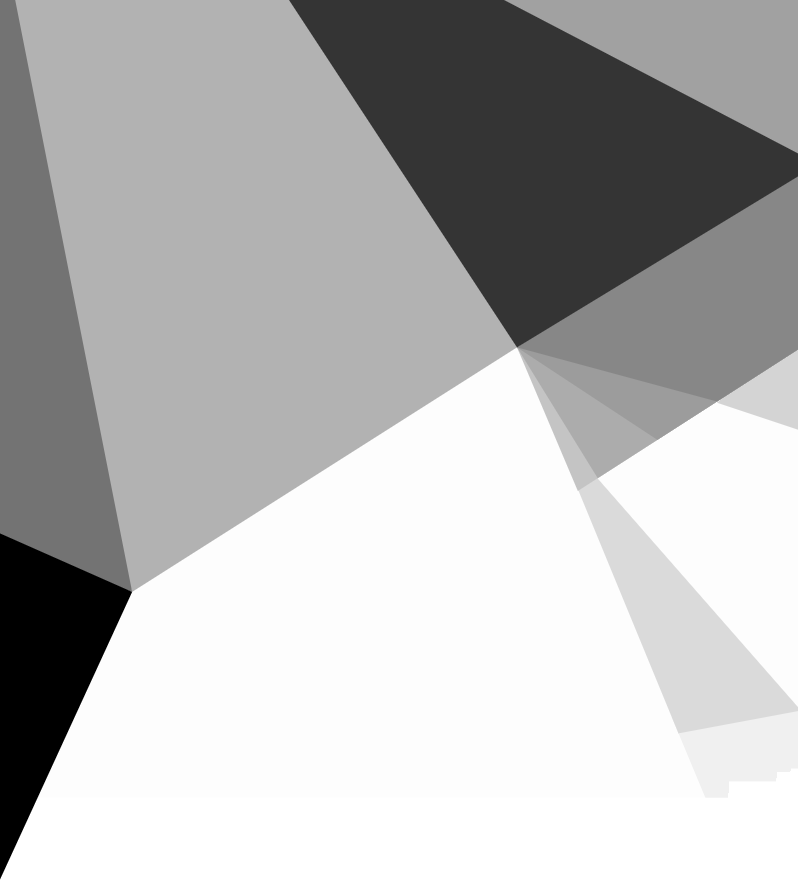
A WebGL 2 fragment shader for this background:

```glsl
#version 300 es
precision highp float;
// Flat grey facets on white, meeting at two shared corners.
// Each facet is a convex quad; later facets overlap earlier ones, so that
// the smoothed edges leave no seams. Units are canvas heights.

uniform vec2 u_resolution;
out vec4 fragColor;

// Signed distance to the line a-b, positive on its left side
float leftOf(vec2 p, vec2 a, vec2 b) {
  vec2 d = normalize(b - a);
  return d.x * (p.y - a.y) - d.y * (p.x - a.x);
}

// Smooth coverage from a signed distance
float cover(float d) {
  return clamp(0.5 + d * u_resolution.y, 0.0, 1.0);
}

// Paints a convex quad, corners counterclockwise, over the grey value
void facet(inout float grey, vec2 p, float tone, vec2 a, vec2 b, vec2 c, vec2 d) {
  float inside = min(min(leftOf(p, a, b), leftOf(p, b, c)),
                     min(leftOf(p, c, d), leftOf(p, d, a)));
  grey = mix(grey, tone, cover(inside));
}

void main() {
  vec2 p = gl_FragCoord.xy / u_resolution.y;
  vec2 hub = vec2(0.577, 0.6123);
  vec2 corner = vec2(0.1475, 0.3394);
  float grey = 0.994;

  // Pale foot, cut off by a stepped white floor
  facet(grey, p, 0.94, vec2(0.75, 0.199), vec2(0.80, 0.079), vec2(1.0, 0.079), vec2(0.9, 0.2075));
  float ground = 0.1097 + 0.0182 * cover(p.x - 0.8133)
               + 0.0105 * cover(p.x - 0.8668) + 0.0039 * cover(p.x - 0.8825);
  grey = mix(grey, 1.0, cover(ground - p.y));

  // Light shard below the fan and light triangle at the right
  facet(grey, p, 0.855, vec2(0.64, 0.466), vec2(0.7572, 0.1815), vec2(0.894, 0.207), vec2(0.66, 0.474));
  facet(grey, p, 0.83, vec2(0.8003, 0.5505), vec2(1.0, 0.484), vec2(1.1, 0.6), vec2(1.0, 0.72));

  // Fan of darkening wedges from the hub, all ending on one slanted edge
  vec2 fanEnd = vec2(1.0, 0.6802);
  float starts[4] = float[](0.6449, 0.6671, 0.7337, 0.8003);
  float tones[4] = float[](0.77, 0.675, 0.61, 0.53);
  for (int i = 0; i < 4; i++) {
    vec2 start = fanEnd + (starts[i] - fanEnd.x) * vec2(1.0, 0.6426);
    facet(grey, p, tones[i], hub, start, fanEnd, vec2(1.0, 0.9));
  }

  // Large upper facets: light, dark, and the top right corner
  facet(grey, p, 0.70, corner, hub, vec2(0.577, 1.1), vec2(-0.1, 1.1));
  facet(grey, p, 0.205, hub, vec2(1.0, 0.8696), vec2(1.0, 1.1), vec2(0.2569, 1.1));
  facet(grey, p, 0.63, vec2(1.0, 0.7717), vec2(1.1, 0.8), vec2(1.1, 1.1), vec2(0.371, 1.1));

  // Left side: mid grey above black
  facet(grey, p, 0.45, corner, vec2(-0.0028, 1.1), vec2(-0.2, 1.1), vec2(-0.2, 0.45));
  facet(grey, p, 0.0, corner, vec2(-0.2, 0.4932), vec2(-0.3, 0.0), vec2(-0.2, -0.417));

  fragColor = vec4(vec3(grey), 1.0);
}
```
